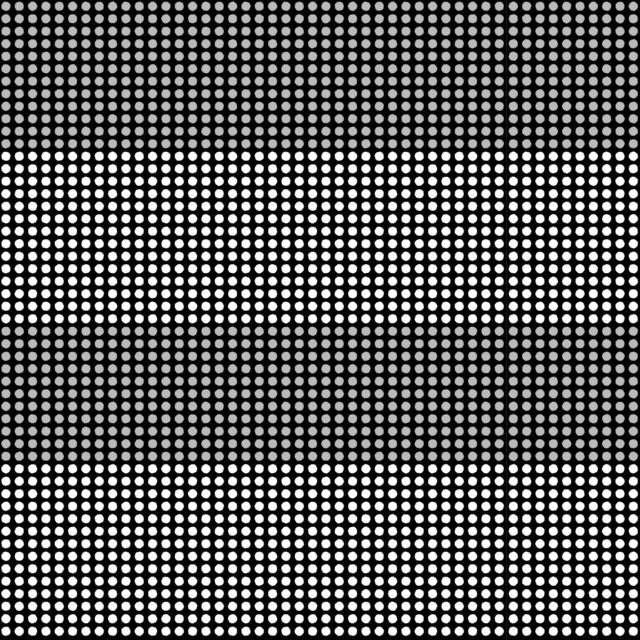
Give the GLSL for this pattern, as a WebGL 1 fragment shader.

```glsl
precision highp float;

uniform vec2 u_resolution;

#define GRID vec2(48.0, 51.2)
#define LAST_ROW 50.0
#define DOT_RADIUS 0.0071
#define EDGE_SOFTNESS 0.0015
#define OUTLINE_WEAR 0.00016
#define BRIGHT_LEVEL 1.0
#define DIM_LEVEL 0.73
#define SEAM_COLUMN 38.0
#define SEAM_SHIFT 0.055
#define SEAM_LEVEL 0.08

// 1 inside [first, last], 0 outside
float inRange(float value, float first, float last) {
  return step(first - 0.5, value) * step(value, last + 0.5);
}

// Brightness of a row, counted from the top, in four unequal bands
float rowLevel(float row) {
  float bright = inRange(row, 12.0, 25.0) + inRange(row, 37.0, LAST_ROW);
  return mix(DIM_LEVEL, BRIGHT_LEVEL, bright);
}

// Small outline irregularity from layered sines, different in each cell
float outlineWear(vec2 offset, vec2 cell) {
  float angle = atan(offset.y, offset.x + 1e-6);
  float phase = cell.x * 2.1 + cell.y * 3.7;
  return OUTLINE_WEAR * (sin(angle * 4.0 + phase) + 0.6 * sin(angle * 7.0 - phase * 1.7));
}

void main() {
  vec2 uv = gl_FragCoord.xy / u_resolution;
  vec2 grid = vec2(uv.x, 1.0 - uv.y) * GRID;
  float seamDistance = abs(grid.x - SEAM_COLUMN) / GRID.x;

  // Columns left of the seam sit slightly off the grid
  grid.x += SEAM_SHIFT * (1.0 - step(SEAM_COLUMN, grid.x));

  // Round dot in each cell
  vec2 cell = floor(grid);
  vec2 offset = (fract(grid) - 0.5) / GRID;
  float dist = length(offset) - DOT_RADIUS + outlineWear(offset, cell);
  float softness = max(EDGE_SOFTNESS, 0.75 / u_resolution.x);
  float dotMask = 1.0 - smoothstep(-softness, softness, dist);
  dotMask *= step(cell.y, LAST_ROW + 0.5);

  // Faint vertical seam
  float seam = SEAM_LEVEL * (1.0 - smoothstep(0.0, softness * 1.3, seamDistance));

  float level = max(dotMask * rowLevel(cell.y), seam);
  gl_FragColor = vec4(vec3(level), 1.0);
}
```
